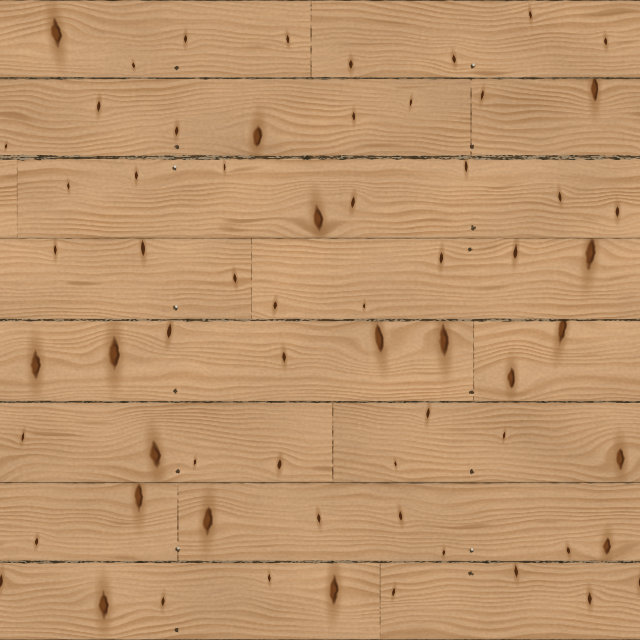
This texture is drawn by a three.js fragment shader. Its source:

```glsl
// Pale pine floor: eight rows of horizontal boards with knots, nail holes and worn seams.
varying vec2 vUv;

vec2 hash(vec2 p) {
  return fract(sin(vec2(dot(p, vec2(127.1, 311.7)), dot(p, vec2(269.5, 183.3)))) * 43758.5);
}

float gradientNoise(vec2 p) {
  vec2 i = floor(p), f = fract(p);
  vec2 u = f * f * f * (f * (f * 6.0 - 15.0) + 10.0);
  vec2 e = vec2(0.0, 1.0);
  float a = dot(hash(i) * 2.0 - 1.0, f);
  float b = dot(hash(i + e.yx) * 2.0 - 1.0, f - e.yx);
  float c = dot(hash(i + e.xy) * 2.0 - 1.0, f - e.xy);
  float d = dot(hash(i + e.yy) * 2.0 - 1.0, f - e.yy);
  return mix(mix(a, b, u.x), mix(c, d, u.x), u.y);
}

// Picks one of eight values, four in each vector.
float pick(float index, vec4 low, vec4 high) {
  vec4 chosen = vec4(equal(vec4(mod(index, 4.0)), vec4(0.0, 1.0, 2.0, 3.0)));
  return dot(index < 4.0 ? low : high, chosen);
}

float disc(float d, float radius, float soft) {
  return 1.0 - smoothstep(radius - soft, radius + soft, d);
}

void main() {
  vec2 uv = vUv;
  // Seams sit slightly off an even spacing.
  float y = uv.y + 0.004 * sin(6.2832 * uv.y);
  float row = min(floor(y * 8.0), 7.0);
  float joint = pick(row, vec4(0.594, 0.278, 0.520, 0.740), vec4(0.393, 0.027, 0.736, 0.486));

  // Board space: x starts at the butt joint, y at the lower seam.
  vec2 board = vec2(fract(uv.x - joint), y - row / 8.0);
  vec2 seed = vec2(row * 17.3, row * 9.1);

  // Knots push the grain aside and collect their own shading.
  float grainY = board.y + 0.035 * gradientNoise(board * vec2(4.5, 8.0) + seed);
  grainY += 0.007 * gradientNoise(board * vec2(15.0, 22.0) + seed);
  float halo = 0.0, body = 0.0, rim = 0.0;
  for (int i = 0; i < 8; i++) {
    vec2 id = vec2(float(i), row + 3.0);
    vec2 place = hash(id), shape = hash(id + 41.7);
    float size = shape.x > 0.76 ? mix(0.75, 1.2, shape.y) : mix(0.22, 0.5, shape.y);
    vec2 center = vec2((float(i) + 0.1 + 0.8 * place.x) / 8.0, 0.012 + 0.101 * place.y);
    vec2 rel = board - center;
    vec2 bend = rel / (vec2(0.055, 0.042) * size);
    float pull = exp(-dot(bend, bend));
    grainY -= pull * (rel.y * 0.8 + 0.03 * size * (shape.y - 0.5));

    // Spindle shape, leaning a little, darker on one flank.
    rel.x += rel.y * (place.x - 0.5) * 0.35;
    vec2 radii = vec2(0.0075, mix(0.016, 0.025, place.y)) * size;
    vec2 s = rel / radii;
    float d = length(s) * 0.6 + (abs(s.x) + abs(s.y)) * 0.4;
    d += 0.3 * gradientNoise(rel * 110.0 + id * 5.3);
    halo = max(halo, 1.0 - smoothstep(0.4, 2.3, length(s / vec2(1.0, 1.45))));
    float inside = disc(d, 0.85, 0.3);
    body = max(body, inside);
    float flank = smoothstep(0.2, 0.8, d) * smoothstep(-0.9, 0.7, s.x * (shape.x - 0.4) * 3.0);
    rim = max(rim, inside * mix(0.75, flank, step(0.6, size)));
  }

  // Growth rings: slow pale rise, quick dark edge.
  float phase = grainY * 100.0 + 2.2 * gradientNoise(vec2(grainY * 30.0, row * 3.7 + 0.4));
  float ring = fract(phase);
  float late = smoothstep(0.15, 0.8, ring) * (1.0 - smoothstep(0.82, 1.0, ring));
  float strength = 0.52 + 0.9 * gradientNoise(board * vec2(6.0, 16.0) + seed + 6.2);
  float fibre = gradientNoise(vec2(board.x * 26.0, grainY * 300.0) + seed);
  float stain = gradientNoise(board * vec2(6.0, 11.0) + seed + 31.0);
  float pores = gradientNoise(uv * vec2(170.0, 250.0));

  vec3 color = mix(vec3(0.79, 0.63, 0.47), vec3(0.685, 0.505, 0.335), late * clamp(strength, 0.1, 1.0));
  color *= 1.0 + 0.06 * fibre + 0.075 * stain + 0.06 * pores;
  color *= 0.98 + 0.035 * hash(vec2(row, 8.4)).x;

  // Reddish resin streaks along the grain.
  float streak = gradientNoise(vec2(board.x * 9.0, grainY * 75.0) + seed + 12.0);
  color = mix(color, vec3(0.62, 0.45, 0.29), 0.6 * smoothstep(0.32, 0.55, streak));
  color = mix(color, vec3(0.60, 0.42, 0.25), 0.65 * halo);
  color = mix(color, vec3(0.45, 0.26, 0.12), body);
  color = mix(color, vec3(0.21, 0.11, 0.05), 0.85 * rim);

  // Nail holes in two columns, some with a pale filler chip.
  for (int i = 0; i < 2; i++) {
    vec2 rnd = hash(vec2(row + 2.6, float(i) * 4.0 + 1.3));
    vec2 nail = vec2(0.275 + 0.462 * float(i), rnd.x > 0.3 ? 0.017 : 0.108);
    vec2 rel = vec2(uv.x, board.y) - nail - (rnd - 0.5) * 0.006;
    float d = length(rel) + 0.003 * gradientNoise(uv * 260.0);
    color = mix(color, vec3(0.22, 0.17, 0.11), 0.85 * disc(d, 0.0032, 0.0014));
    float chip = disc(length(rel - vec2(0.001, 0.002)), 0.002, 0.0012);
    color = mix(color, vec3(0.84, 0.81, 0.75), chip * step(0.55, rnd.y));
  }

  // Butt joints: hairlines that fade in and out.
  float endGap = min(board.x, 1.0 - board.x) + 0.0007 * gradientNoise(uv * 150.0);
  float broken = smoothstep(-0.45, 0.3, gradientNoise(vec2(row * 5.0 + 0.5, uv.y * 190.0)));
  float jointDepth = pick(row, vec4(0.5, 0.85, 0.85, 0.55), vec4(0.45, 0.35, 0.7, 0.85));
  color = mix(color, vec3(0.33, 0.23, 0.13), jointDepth * broken * disc(endGap, 0.0009, 0.0009));

  // Long seams: ragged gaps that open and close, with grey dust in the wide ones.
  float seam = floor(y * 8.0 + 0.5);
  float id = mod(seam, 8.0);
  float width = pick(id, vec4(0.0012, 0.0017, 0.0010, 0.0015), vec4(0.0018, 0.0007, 0.0031, 0.0014));
  float ragged = gradientNoise(vec2(uv.x * 70.0, id * 3.1 + 0.5));
  float opening = gradientNoise(vec2(uv.x * 7.0, id * 5.7 + 0.3));
  float gap = abs(y - seam / 8.0 + 0.0007 * ragged);
  float edge = width * (1.0 + 0.7 * ragged + 0.8 * opening);
  color *= 1.0 - 0.1 * exp(-gap / 0.003);
  float dust = gradientNoise(vec2(uv.x * 38.0, uv.y * 330.0) + id * 7.0);
  dust += 0.8 * gradientNoise(uv * vec2(190.0, 420.0)) + 0.4 * opening;
  float dusty = smoothstep(-0.15, 0.25, dust) * smoothstep(0.0007, 0.002, width);
  vec3 gapColor = mix(vec3(0.20, 0.16, 0.10), vec3(0.58, 0.51, 0.41), dusty);
  float depth = mix(0.5, 0.92, smoothstep(0.0007, 0.0015, width)) * (0.85 + 0.5 * ragged);
  color = mix(color, gapColor, clamp(depth, 0.0, 1.0) * disc(gap, edge, 0.0009));

  gl_FragColor = vec4(color, 1.0);
}
```
